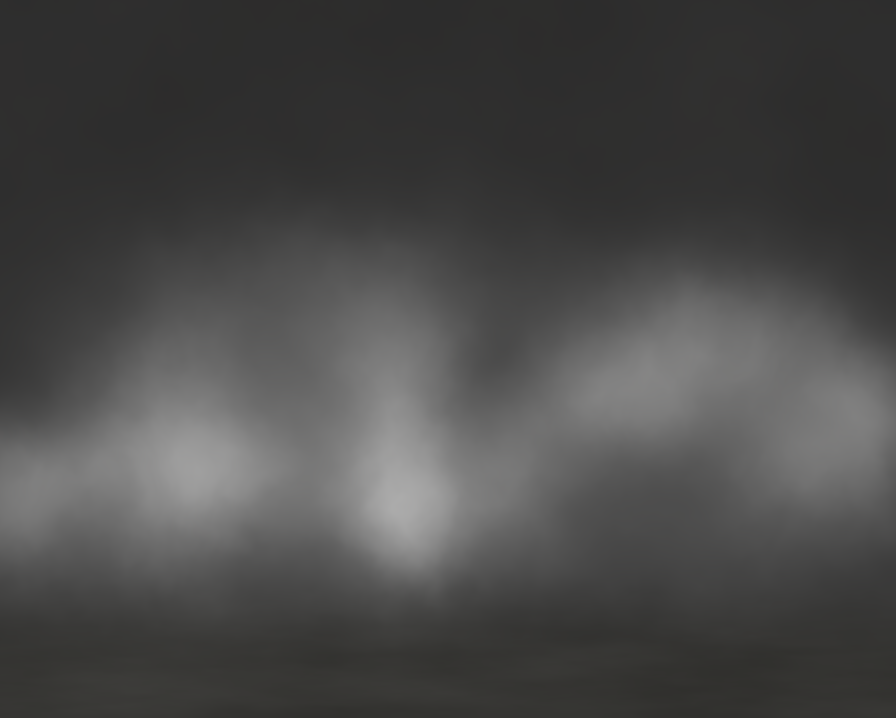
This background is drawn by a Shadertoy shader. Its source:

```glsl
float hash(vec2 cell) {
    vec3 q = fract(vec3(cell.xyx) * 0.1031);
    q += dot(q, q.yzx + 33.33);
    return fract((q.x + q.y) * q.z);
}

float valueNoise(vec2 p) {
    vec2 cell = floor(p);
    vec2 f = fract(p);
    f = f * f * f * (f * (f * 6.0 - 15.0) + 10.0);
    float low = mix(hash(cell), hash(cell + vec2(1, 0)), f.x);
    float high = mix(hash(cell + vec2(0, 1)), hash(cell + vec2(1, 1)), f.x);
    return mix(low, high, f.y);
}

// Fractal noise centred on zero
float fbm(vec2 p) {
    float sum = 0.0;
    float weight = 0.5;
    for (int octave = 0; octave < 5; octave++) {
        sum += weight * (valueNoise(p) - 0.5);
        p = mat2(1.6, 1.2, -1.2, 1.6) * p + 7.3;
        weight *= 0.5;
    }
    return sum;
}

// Soft elliptical lump of mist
float puff(vec2 p, vec2 centre, vec2 radius, float strength) {
    vec2 d = (p - centre) / radius;
    return strength * exp(-dot(d, d));
}

float mistDensity(vec2 p) {
    // Left bank and its bright core
    float mist = puff(p, vec2(0.03, 0.316), vec2(0.18, 0.10), 0.24);
    mist += puff(p, vec2(0.252, 0.405), vec2(0.138, 0.187), 0.25);
    mist += puff(p, vec2(0.326, 0.324), vec2(0.09, 0.08), 0.12);

    // Central column
    mist += puff(p, vec2(0.53, 0.43), vec2(0.122, 0.179), 0.28);
    mist += puff(p, vec2(0.57, 0.275), vec2(0.09, 0.097), 0.22);
    mist += puff(p, vec2(0.717, 0.332), vec2(0.098, 0.122), 0.16);

    // Right arch
    mist += puff(p, vec2(1.01, 0.525), vec2(0.18, 0.10), 0.25);
    mist += puff(p, vec2(0.863, 0.438), vec2(0.138, 0.09), 0.24);
    mist += puff(p, vec2(1.148, 0.357), vec2(0.138, 0.114), 0.26);
    mist += puff(p, vec2(1.22, 0.438), vec2(0.08, 0.073), 0.12);

    // Thin haze that joins the banks
    mist += puff(p, vec2(0.375, 0.316), vec2(0.39, 0.114), 0.10);
    mist += puff(p, vec2(0.57, 0.568), vec2(0.36, 0.114), 0.09);
    mist += puff(p, vec2(0.39, 0.65), vec2(0.114, 0.073), 0.035);
    mist += puff(p, vec2(0.912, 0.267), vec2(0.245, 0.098), 0.08);
    mist += puff(p, vec2(0.62, 0.19), vec2(0.8, 0.06), 0.03);

    // Dark hollow
    mist -= puff(p, vec2(0.692, 0.495), vec2(0.057, 0.065), 0.05);
    return max(mist, 0.0);
}

void mainImage(out vec4 fragColor, in vec2 fragCoord) {
    vec2 p = fragCoord / iResolution.y;

    // Dark wall with faint mottling
    vec3 color = vec3(0.181, 0.18, 0.179) + 0.025 * fbm(p * 5.0);

    // Streaked floor
    float floorMask = 1.0 - smoothstep(0.06, 0.22, p.y);
    float streaks = fbm(p * vec2(5.0, 24.0) + 11.0);
    color += floorMask * (vec3(0.026, 0.025, 0.016) + 0.06 * streaks);

    // Mist with billowing edges and uneven thickness
    vec2 billow = vec2(fbm(p * 6.0 + 3.0), fbm(p * 6.0 + 19.0));
    float mist = mistDensity(p + 0.07 * billow);
    mist *= 1.0 + 0.28 * fbm(p * vec2(9.0, 7.0) + billow + 31.0);
    color += mist;

    fragColor = vec4(color, 1.0);
}
```
